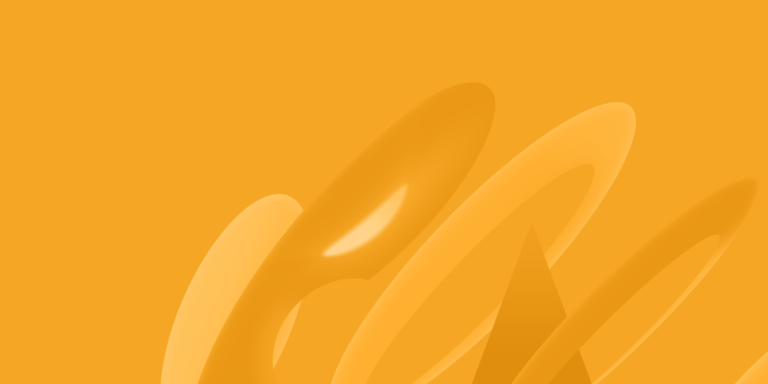
Reproduce this background procedurally as a Shadertoy shader.

```glsl
const vec3 BASE  = vec3(0.96, 0.65, 0.14);
const vec3 DARK  = vec3(0.915, 0.595, 0.085);
const vec3 DEEP  = vec3(0.875, 0.555, 0.05);
const vec3 WARM  = vec3(1.00, 0.69, 0.19);
const vec3 LIGHT = vec3(1.00, 0.76, 0.35);
const vec3 SHINE = vec3(1.00, 0.83, 0.54);

const float LOBE_TILT  = 1.159;
const float LOOP_TILT  = 0.806;
const float RIGHT_TILT = 0.778;
const float RIM_WIDTH  = 0.016;
const vec2  CONE_APEX  = vec2(1.385, 0.422);
const float CONE_SLOPE = 0.37;

// Local frame: x runs along the tilted axis, y to its lower right side
vec2 toLocal(vec2 p, vec2 center, float tilt) {
    vec2 axis = vec2(cos(tilt), sin(tilt));
    vec2 q = p - center;
    return vec2(dot(q, axis), dot(q, vec2(axis.y, -axis.x)));
}

// Approximate signed distance to an ellipse
float ellipse(vec2 q, vec2 radii) {
    float k = length(q / radii);
    return k * (k - 1.0) / max(length(q / (radii * radii)), 1e-4);
}

float cover(float dist) {
    float pixel = 1.0 / iResolution.y;
    return 1.0 - smoothstep(-pixel, pixel, dist);
}

float rim(float dist, float width) {
    return exp(min(dist, 0.0) / width);
}

void paintLobe(inout vec3 color, vec2 p) {
    vec2 q = toLocal(p, vec2(0.612, 0.167), LOBE_TILT);
    float dist = ellipse(q, vec2(0.352, 0.146));
    vec3 tone = mix(LIGHT, WARM, 0.65 * smoothstep(-0.10, 0.10, q.y));
    tone = mix(tone, SHINE, 0.3 * rim(dist, RIM_WIDTH));
    color = mix(color, tone, cover(dist));
}

void paintDarkLoop(inout vec3 color, vec2 p) {
    vec2 q = toLocal(p, vec2(0.994, 0.480), LOOP_TILT);
    float head = ellipse(q, vec2(0.404, 0.133));
    float tail = ellipse(toLocal(p, vec2(1.136, 0.271), LOOP_TILT), vec2(0.865, 0.378));
    float hole = ellipse(toLocal(p, vec2(0.885, 0.099), LOOP_TILT), vec2(0.193, 0.156));
    float tailCut = max(q.x + 0.026, (q.y + 0.45 * q.x + 0.102) / 1.1);
    float dist = max(min(head, max(tail, tailCut)), -hole);

    // Soft outer rim, pale hollow and the tail fading into the ground
    vec3 tone = mix(DARK, WARM, 0.65 * rim(tail, 0.011));
    vec2 hollow = (q - vec2(0.07, 0.045)) / vec2(0.22, 0.055);
    tone = mix(tone, BASE, 0.8 * exp(-dot(hollow, hollow)));
    float tailFade = smoothstep(-0.29, -0.42, q.x) * smoothstep(0.075, 0.0, hole);
    tone = mix(tone, BASE, 0.8 * tailFade);

    // Tapered highlight
    vec2 h = toLocal(p, vec2(0.966, 0.408), 0.70);
    h.y += 1.2 * h.x * h.x;
    float gleam = ellipse(h, vec2(0.145, 0.030));
    tone = mix(tone, WARM, 0.5 * exp(-max(gleam, 0.0) / 0.025));
    float gleamTone = smoothstep(0.15, -0.03, h.x);
    tone = mix(tone, mix(LIGHT, SHINE, gleamTone), smoothstep(0.006, -0.016, gleam));
    color = mix(color, tone, cover(dist));
}

void paintLightLoop(inout vec3 color, vec2 p) {
    vec2 q = toLocal(p, vec2(1.255, 0.318), LOOP_TILT);
    float outer = ellipse(q, vec2(0.560, 0.143));
    float hole = ellipse(toLocal(p, vec2(1.245, 0.258), LOOP_TILT), vec2(0.430, 0.0755));
    vec3 tone = mix(WARM, LIGHT, 0.8 * rim(outer, RIM_WIDTH));
    tone = mix(tone, LIGHT, 0.3 * smoothstep(0.25, 0.5, q.x));
    tone = mix(tone, BASE, 0.35 * rim(-hole, 0.02) * smoothstep(0.0, 0.3, q.x));
    color = mix(color, tone, cover(max(outer, -hole)));
}

void paintCone(inout vec3 color, vec2 p) {
    float drop = CONE_APEX.y - p.y;
    float dist = (abs(p.x - CONE_APEX.x) - CONE_SLOPE * drop) / length(vec2(1.0, CONE_SLOPE));
    vec3 tone = mix(mix(BASE, DARK, 0.4), DEEP, smoothstep(0.0, 0.40, drop));
    color = mix(color, tone, cover(dist));
}

void paintRightLoop(inout vec3 color, vec2 p) {
    vec2 q = toLocal(p, vec2(1.620, 0.1875), RIGHT_TILT);
    float outer = ellipse(q, vec2(0.495, 0.094));
    float hole = ellipse(toLocal(p, vec2(1.617, 0.135), RIGHT_TILT), vec2(0.359, 0.047));
    float lit = smoothstep(0.02, 0.075, q.y) * smoothstep(0.42, 0.22, q.x);
    vec3 tone = mix(DARK, WARM, lit);
    tone = mix(tone, mix(WARM, LIGHT, lit), 0.65 * rim(outer, 0.010));
    color = mix(color, tone, cover(max(outer, -hole)));
}

void paintCorner(inout vec3 color, vec2 p) {
    vec2 q = toLocal(p, vec2(2.016, -0.020), RIGHT_TILT);
    float dist = ellipse(q, vec2(0.30, 0.088));
    color = mix(color, mix(WARM, LIGHT, rim(dist, RIM_WIDTH)), cover(dist));
}

void mainImage(out vec4 fragColor, in vec2 fragCoord) {
    vec2 p = fragCoord / iResolution.y;
    vec3 color = BASE;
    paintLobe(color, p);
    paintDarkLoop(color, p);
    paintLightLoop(color, p);
    paintCone(color, p);
    paintRightLoop(color, p);
    paintCorner(color, p);
    fragColor = vec4(color, 1.0);
}
```
